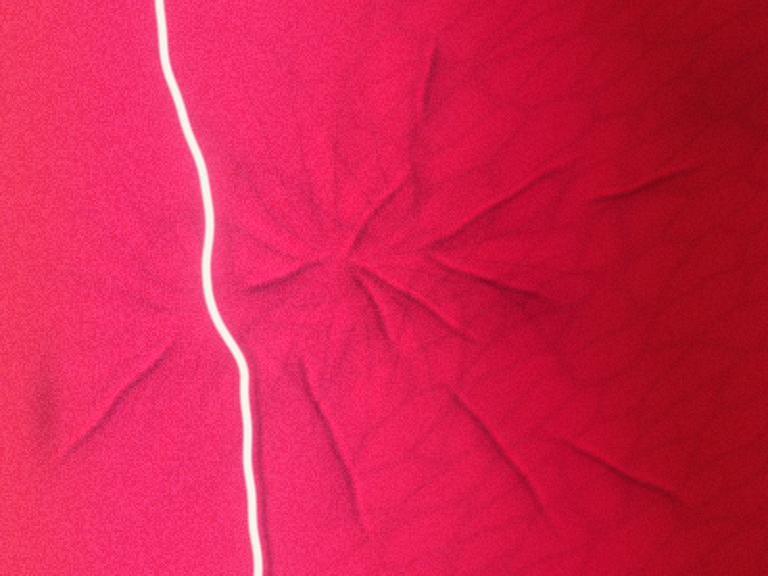
Write a Shadertoy shader that draws this texture.

```glsl
// A crumpled crimson cloth crossed by a glowing white cord, bright at left.
// A colour ramp lights the cloth; tapered creases, radial fans and stretched
// cellular noise fold it; the cord is a line bent by a sum of smooth steps.

const vec3 PINK    = vec3(0.965, 0.185, 0.430);
const vec3 ROSE    = vec3(0.935, 0.130, 0.350);
const vec3 CRIMSON = vec3(0.780, 0.045, 0.200);
const vec3 WINE    = vec3(0.620, 0.040, 0.100);
const vec3 CORAL   = vec3(0.950, 0.230, 0.360);
const vec3 CORD    = vec3(0.970, 0.960, 0.920);
const vec3 HALO    = vec3(0.980, 0.480, 0.640);
const float CORD_HALF_WIDTH = 0.0075;
const float CREASE_WIDTH = 0.0065;
const float CREASE_DEPTH = 0.15;
const float FAN_DEPTH = 0.11;
const float GRAIN = 0.055;
const float GRAIN_CELLS = 300.0;

// Main creases, each from start.xy to end.zw
const int CREASES = 12;
const vec4 CREASE[CREASES] = vec4[](
    vec4(0.738, 0.569, 1.024, 0.736), vec4(0.599, 0.545, 0.859, 0.392),
    vec4(0.738, 0.557, 0.972, 0.462), vec4(1.016, 0.648, 1.233, 0.714),
    vec4(0.608, 0.531, 0.694, 0.375), vec4(0.780, 0.340, 0.980, 0.060),
    vec4(0.520, 0.390, 0.650, 0.036), vec4(0.972, 0.236, 1.215, 0.111),
    vec4(0.417, 0.488, 0.590, 0.566), vec4(0.312, 0.418, 0.078, 0.167),
    vec4(0.600, 0.550, 0.720, 0.710), vec4(0.764, 0.930, 0.730, 0.780));

float sq(float x) { return x * x; }

vec2 hash2(vec2 p) {
    vec3 q = fract(p.xyx * vec3(0.1031, 0.1030, 0.0973));
    q += dot(q, q.yzx + 33.33);
    return fract((q.xx + q.yz) * q.zy);
}

// Gap between the two nearest cell points: zero along cell borders
float cellGap(vec2 p) {
    vec2 cell = floor(p), f = fract(p);
    float near1 = 8.0, near2 = 8.0;
    for (int y = -1; y <= 1; y++)
    for (int x = -1; x <= 1; x++) {
        vec2 o = vec2(x, y);
        float d = length(o + hash2(cell + o + 50.0) - f);
        near2 = min(near2, max(near1, d));
        near1 = min(near1, d);
    }
    return near2 - near1;
}

vec2 warp(vec2 p) {
    return p + 0.005 * sin(p.yx * 23.0 + vec2(0.0, 2.0))
             + 0.002 * sin(p.yx * 61.0 + vec2(1.0, 4.0));
}

// Dark lower flank and light upper flank of one tapered fold
float crease(vec2 p, vec2 a, vec2 b) {
    float len = distance(a, b);
    vec2 dir = (b - a) / len;
    vec2 down = vec2(dir.y, -dir.x);
    down *= down.y > 0.0 ? -1.0 : 1.0;
    float t = dot(p - a, dir) / len;
    float s = dot(p - a, down) / CREASE_WIDTH;
    float taper = smoothstep(-0.08, 0.15, t) * smoothstep(1.1, 0.6, t);
    return taper * (0.55 * exp(-sq(s + 1.4)) - exp(-sq(s - 0.3))
                    - 0.35 * exp(-sq((s - 2.0) / 3.0)));
}

// Thin folds spreading from a pinched point
float fan(vec2 p, vec2 centre, float count, float reach) {
    vec2 d = p - centre;
    float r = length(d), a = atan(d.y, d.x);
    float wave = sin(a * count + 1.3 * sin(r * 9.0 + a * 2.0) + 1.2 * sin(a * 3.0));
    float line = pow(1.0 - abs(wave), 5.0);
    float broad = 0.25 * sin(a * count * 2.0 + r * 8.0);
    return (broad - line) * smoothstep(0.02, 0.13, r) * exp(-sq(r / reach));
}

float cordX(float y) {
    return 0.448 - 0.045 * y - 0.008 * smoothstep(0.0, 0.20, y)
         - 0.058 * smoothstep(0.34, 0.50, y) + 0.011 * smoothstep(0.50, 0.66, y)
         - 0.070 * smoothstep(0.62, 0.95, y) + 0.0015 * sin(y * 55.0);
}

vec3 clothColour(vec2 p) {
    float t = p.x + 0.09 * (p.y - 0.5) + 0.025 * sin(p.y * 9.0 + p.x * 4.0);
    vec3 c = mix(PINK, ROSE, smoothstep(0.42, 0.70, t));
    c = mix(c, CRIMSON, smoothstep(0.62, 0.98, t));
    c = mix(c, WINE, smoothstep(0.90, 1.22, t));
    return mix(c, CORAL, 0.75 * smoothstep(0.25, 0.0, p.x));
}

float foldShade(vec2 p) {
    vec2 q = warp(p);
    float shade = 0.0;
    for (int i = 0; i < CREASES; i++)
        shade += CREASE_DEPTH * crease(q, CREASE[i].xy, CREASE[i].zw);
    shade += FAN_DEPTH * fan(q, vec2(0.60, 0.54), 7.0, 0.30);
    shade += FAN_DEPTH * 0.8 * fan(q, vec2(0.738, 0.56), 5.0, 0.34);
    shade += FAN_DEPTH * 0.7 * fan(q, vec2(0.385, 0.45), 8.0, 0.23);
    // Diagonal crumples, strongest right of the cord
    vec2 along = mat2(0.80, -0.60, 0.60, 0.80) * q;
    float gap = cellGap(along * vec2(6.0, 17.0));
    float crumple = smoothstep(0.25, 0.0, gap) - 0.3 * gap;
    shade -= 0.045 * crumple * smoothstep(0.45, 0.75, p.x);
    // Soft hollows: left edge, centre right and upper right corner
    shade -= 0.12 * exp(-sq((p.x - 0.078) / 0.025) - sq((p.y - 0.29) / 0.09));
    shade -= 0.10 * exp(-sq((p.x - 0.93) / 0.10) - sq((p.y - 0.46) / 0.06));
    shade -= 0.12 * exp(-sq((p.x - 1.30) / 0.14) - sq((p.y - 0.84) / 0.13));
    return shade;
}

void mainImage(out vec4 fragColor, in vec2 fragCoord) {
    vec2 p = fragCoord / iResolution.y;
    vec3 col = clothColour(p) * (1.0 + foldShade(p));

    // Woven grain, fading into the shadow
    vec2 speck = hash2(floor(p * GRAIN_CELLS)) - 0.5;
    float grainFade = mix(1.6, 0.6, smoothstep(0.3, 1.1, p.x));
    col += GRAIN * grainFade * (speck.x * vec3(0.5, 1.0, 0.9) + speck.y * vec3(0.1, 0.3, 0.9));

    // Cord and its halo, using distance corrected for slope
    float slope = (cordX(p.y + 0.005) - cordX(p.y - 0.005)) / 0.01;
    float side = (p.x - cordX(p.y)) / sqrt(1.0 + slope * slope);
    float d = abs(side);
    float swell = 0.55 + 0.45 * exp(-sq((p.y - 0.62) / 0.20));
    col = mix(col, HALO, swell * (0.65 * exp(-d / 0.013) + 0.12 * exp(-sq(d / 0.06))));
    col *= 1.0 - 0.18 * exp(-sq((side - 0.021) / 0.006)) * smoothstep(0.50, 0.25, p.y);
    float edge = 0.0025 + 0.7 / iResolution.y;
    col = mix(col, CORD, smoothstep(edge, -edge, d - CORD_HALF_WIDTH));

    fragColor = vec4(clamp(col, 0.0, 1.0), 1.0);
}
```
